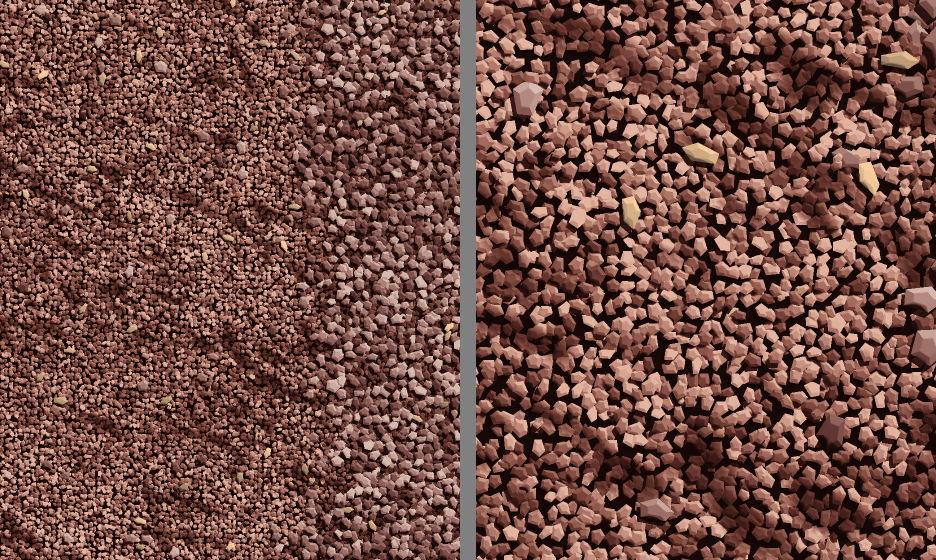
Left: the whole. Right: its middle third, enlarged.
Write a WebGL 2 fragment shader that draws this texture.

```glsl
#version 300 es
precision highp float;
uniform vec2 u_resolution;
out vec4 fragColor;

const vec2 LIGHT = vec2(0.6, 0.8);

struct Grain {
  float height;
  vec2 normal;
  float tone;
  float kind;  // 0 fine, 1 coarse, 2 pale husk
};

// Integer hash giving three values from 0 to 1
vec3 hash3(vec2 cell, int seed) {
  uvec3 v = uvec3(ivec3(ivec2(cell) + 64, seed));
  v = v * 1664525u + 1013904223u;
  v.x += v.y * v.z; v.y += v.z * v.x; v.z += v.x * v.y;
  v ^= v >> 16u;
  v.x += v.y * v.z; v.y += v.z * v.x; v.z += v.x * v.y;
  return vec3(v >> 8u) / 16777216.0;
}

float noise(vec2 p, int seed) {
  vec2 c = floor(p), f = smoothstep(0.0, 1.0, p - c);
  float below = mix(hash3(c, seed).x, hash3(c + vec2(1, 0), seed).x, f.x);
  float above = mix(hash3(c + vec2(0, 1), seed).x, hash3(c + 1.0, seed).x, f.x);
  return mix(below, above, f.y);
}

// Share of coarse grains, rising across a ragged border
float coarseShare(vec2 p) {
  float wobble = 0.09 * (noise(p * 7.0, 21) - 0.5) + 0.05 * (noise(p * 22.0, 22) - 0.5);
  return mix(0.035, 0.92, smoothstep(0.5, 0.61, p.x + wobble));
}

// Scattered five-sided chips; the highest one wins
void addGrains(vec2 p, float cells, int seed, bool coarse, inout Grain top) {
  vec2 g = p * cells, base = floor(g);
  for (int n = 0; n < 9; n++) {
    vec2 cell = base + vec2(n % 3, n / 3) - 1.0;
    vec3 place = hash3(cell, seed);
    vec2 centre = cell + 0.5 + 0.8 * (place.xy - 0.5);
    vec2 d = g - centre;
    if (dot(d, d) > 0.95) continue;
    if (coarse && place.z > coarseShare(centre / cells)) continue;
    bool husk = coarse && place.z < 0.015;

    vec3 form = hash3(cell, seed + 1);
    float turn = 6.2832 * form.x;
    mat2 spin = mat2(cos(turn), sin(turn), -sin(turn), cos(turn));
    vec2 q = spin * d;
    q.y *= husk ? 1.9 : 1.0 + 0.6 * form.y;

    float edge = 0.0;
    vec2 side = vec2(1, 0), facet = side;
    for (int k = 0; k < 5; k++) {
      float radius = 0.42 + 0.3 * fract(form.x * float(k + 1) * 17.3);
      float reach = dot(q, side) / radius;
      if (reach > edge) { edge = reach; facet = side; }
      side = mat2(0.309, 0.951, -0.951, 0.309) * side;
    }
    if (edge > 1.0) continue;

    vec2 slope = place.yx - 0.5;
    float height = 0.35 + 0.6 * fract(form.z * 31.0) - dot(slope, d) * 0.6 - 0.25 * edge * edge;
    height = max(height + (husk ? 0.3 : 0.0), 0.02) / cells;
    if (height > top.height) {
      vec2 bevel = (facet * spin) * smoothstep(0.45, 0.6, edge) * 0.6;
      top = Grain(height, slope + bevel, form.z, husk ? 2.0 : (coarse ? 1.0 : 0.0));
    }
  }
}

Grain surface(vec2 p) {
  Grain top = Grain(0.0, vec2(0), 0.0, 0.0);
  addGrains(p, 128.0, 1, false, top);
  addGrains(p, 62.0, 5, true, top);
  return top;
}

vec3 shade(vec2 p) {
  float share = coarseShare(p);
  float reach = mix(0.0035, 0.0065, share);
  Grain g = surface(p);
  float blocking = surface(p + LIGHT * reach).height - g.height - 0.35 * reach;

  // Facet light, thrown shadow and pits between clumps
  float lit = g.height > 0.0 ? 0.74 + 0.45 * dot(g.normal, LIGHT) + 0.45 * (g.tone - 0.5) : 0.05;
  lit *= 1.0 - 0.82 * smoothstep(0.0, 0.0012, blocking);
  vec2 drift = vec2(p.x + 0.4 * p.y, 1.7 * (p.y + 0.4 * p.x));
  float clump = 0.6 * noise(drift * 42.0, 31) + 0.4 * noise(drift * 13.0, 32);
  if (g.kind < 0.5) lit *= mix(0.45 + 0.65 * smoothstep(0.15, 0.5, clump), 0.5, share);
  lit *= 0.9 + 0.2 * noise(drift * 4.0, 33);
  lit = clamp(lit, 0.03, 1.05);

  // Brown ramp, greyer on coarse chips and tan on husks
  vec3 colour = vec3(0.05, 0.02, 0.015) + lit * vec3(0.8, 0.28, 0.22)
    + lit * lit * vec3(0.0, 0.36, 0.35);
  if (g.kind > 0.5) colour += lit * vec3(-0.04, 0.02, 0.05);
  if (g.kind > 1.5) colour = vec3(0.95, 0.78, 0.6) * (0.35 + 0.65 * lit);
  return colour;
}

void main() {
  // Four samples per pixel smooth the edges
  vec3 sum = vec3(0);
  for (int s = 0; s < 4; s++) {
    vec2 offset = vec2(s & 1, s >> 1) * 0.5 - 0.25;
    sum += shade((gl_FragCoord.xy + offset) / u_resolution.y);
  }
  fragColor = vec4(sum / 4.0, 1.0);
}
```
